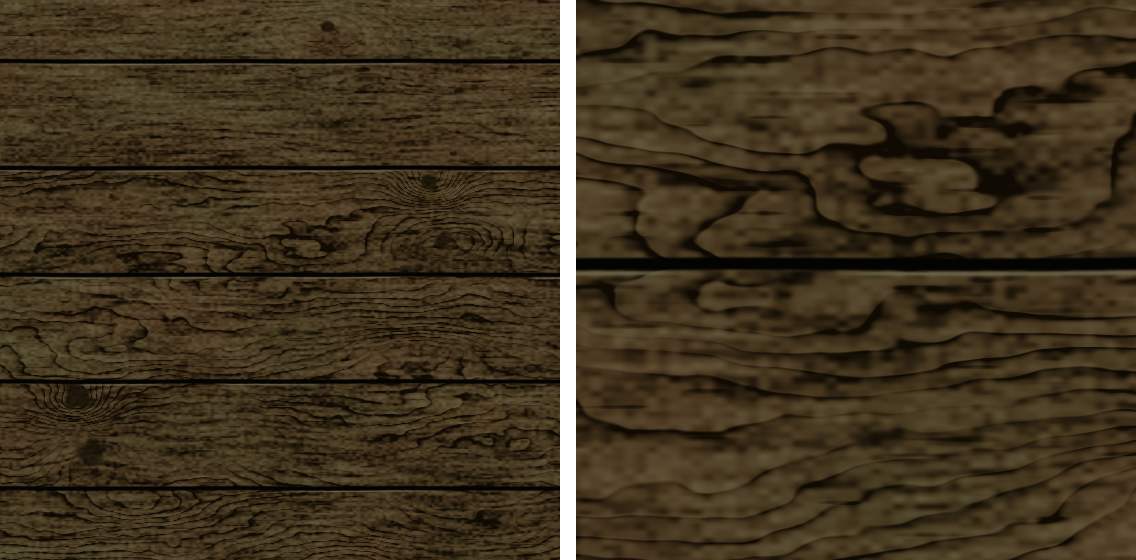
Left, the full canvas; right, a detail of the centre.
This texture is drawn by a Shadertoy shader. Its source:

```glsl
// Dark weathered timber: six horizontal planks with grain, knots, nail holes and black seams.

const float PITCH       = 0.1907;  // plank height
const float FIRST_SEAM  = 0.128;   // height of the lowest seam
const float SEAM_HALF   = 0.0036;  // half width of a seam
const float RING_RATE   = 46.0;    // growth lines per unit height
const float LINE_DEPTH  = 0.62;    // darkness of growth lines
const float KNOT_SIZE   = 0.029;   // radius of the largest knot
const float NAIL_X      = 0.755;   // column of nail holes
const vec2  NAIL_RADIUS = vec2(0.010, 0.0065);
const vec3  PITCH_BLACK = vec3(0.012, 0.010, 0.004);
const vec3  DARK_WOOD   = vec3(0.06, 0.04, 0.01);
const vec3  MID_WOOD    = vec3(0.27, 0.21, 0.12);
const vec3  PALE_WOOD   = vec3(0.37, 0.33, 0.23);
const vec3  WORN_EDGE   = vec3(0.44, 0.42, 0.32);
const float TAU         = 6.2831853;

float hash(vec2 p) {
    vec3 q = fract(p.xyx * vec3(0.1031, 0.1030, 0.0973));
    q += dot(q, q.yzx + 33.33);
    return fract((q.x + q.y) * q.z);
}

float noise(vec2 p) {
    vec2 i = floor(p), f = fract(p);
    f = f * f * (3.0 - 2.0 * f);
    return mix(mix(hash(i), hash(i + vec2(1, 0)), f.x),
               mix(hash(i + vec2(0, 1)), hash(i + vec2(1, 1)), f.x), f.y);
}

float fbm(vec2 p) {
    float sum = 0.0, amp = 0.55;
    for (int i = 0; i < 3; i++) {
        sum += amp * noise(p);
        p = p * 2.1 + 17.3;
        amp *= 0.5;
    }
    return sum;
}

// Knot column drifts from side to side over the planks.
float knotColumn(float row) {
    return 0.5 + 0.37 * cos(TAU * (row - 3.7) / 5.8);
}

// Returns growth field (x) and dark knot cover (y) at a point within a plank.
vec2 growth(vec2 p, float row) {
    vec2 seed = vec2(row * 19.7, row * 7.3);
    float field = p.y * RING_RATE
        + 5.0 * (noise(vec2(p.x * 3.5, p.y * 9.0) + seed) - 0.5)
        + 2.2 * (noise(vec2(p.x * 9.0, p.y * 26.0) + seed) - 0.5)
        + 0.5 * (noise(vec2(p.x * 45.0, p.y * 90.0) + seed) - 0.5);
    float cover = 0.0;
    bool knotty = mod(row, 2.0) > 0.5;
    float size = KNOT_SIZE * inversesqrt(max(row, 1.0));
    for (int k = 0; k < 2; k++) {
        float side = float(k);
        vec2 centre = vec2(knotColumn(row) + 0.025 * side, PITCH * mix(0.86, 0.33, side));
        if (!knotty) centre.x += 0.34 * side;
        vec2 d = p - centre;
        d.x += 0.012 * (noise(p * 30.0 + seed) - 0.5);
        vec2 reach = knotty ? vec2(0.055 + 0.014 * row * side, 0.048) : vec2(0.12, 0.035);
        field += (knotty ? 6.5 : 3.2) * exp(-dot(d / reach, d / reach)) * (0.5 - side) * 2.0;
        float r = length(d / vec2(size, size * 0.92)) + 0.6 * (noise(p * 75.0 + seed) - 0.5);
        if (knotty) cover = max(cover, 1.0 - smoothstep(0.55, 1.2, r));
    }
    return vec2(field, cover);
}

// Two ragged holes per plank, each with a short stain along the grain.
float nailHoles(vec2 p, float row) {
    float cover = 0.0;
    for (int k = 0; k < 2; k++) {
        float jitter = hash(vec2(row, float(k) + 4.0)) - 0.5;
        vec2 centre = vec2(NAIL_X + 0.06 * step(3.5, row) + 0.012 * jitter,
                           PITCH * (0.15 + 0.56 * float(k) + 0.05 * jitter));
        vec2 d = (p - centre) / NAIL_RADIUS;
        float ragged = 0.9 * (noise(p * 160.0 + row) - 0.5);
        cover = max(cover, 1.0 - smoothstep(0.4, 1.15, length(d) + ragged));
        cover = max(cover, 0.4 * exp(-dot(d * vec2(0.3, 0.9), d * vec2(0.3, 0.9))));
    }
    return cover;
}

void mainImage(out vec4 fragColor, in vec2 fragCoord) {
    vec2 uv = fragCoord / iResolution.xy;
    float height = uv.y - FIRST_SEAM + 0.002 * (noise(vec2(uv.x * 7.0, 3.0)) - 0.5);
    float row = floor(height / PITCH) + 1.0;
    vec2 p = vec2(uv.x, height - (row - 1.0) * PITCH);
    vec2 seed = vec2(row * 31.1, row * 11.9);

    // Growth lines: slow darkening, then a sharp edge; faded where too dense.
    vec2 wood = growth(p, row);
    float phase = fract(wood.x);
    float line = pow(phase, 5.0) * (1.0 - smoothstep(0.88, 1.0, phase));
    line *= 1.0 - smoothstep(0.35, 1.0, fwidth(wood.x));
    float patchy = smoothstep(0.2, 0.65, noise(p * vec2(5.0, 22.0) + seed));
    line *= mix(1.0, 0.4, smoothstep(3.0, 4.0, row)) * mix(0.45, 1.7, patchy);

    // Fibres, fine speckle and broad stains set the tone.
    float fibre = noise(vec2(p.x * 16.0, p.y * 165.0 + wood.x * 0.7) + seed);
    float speckle = noise(p * vec2(150.0, 240.0) + seed);
    float stain = fbm(p * vec2(5.0, 13.0) + seed);
    float crack = smoothstep(0.76, 0.95, noise(p * vec2(24.0, 210.0) + seed + 50.0));
    float tone = 0.57 + 0.48 * (fibre - 0.5) + 0.46 * (speckle - 0.5) + 0.55 * (stain - 0.48)
        + 0.07 * (hash(seed) - 0.5) - LINE_DEPTH * line - 0.28 * crack;
    tone = mix(tone, 0.04 + 0.14 * speckle, max(wood.y, nailHoles(p, row)) * 0.93);

    // Planks darken toward their edges.
    float seamDist = min(p.y, PITCH - p.y);
    tone = clamp(tone - 0.16 * exp(-seamDist / 0.007), 0.0, 1.0);
    vec3 color = mix(DARK_WOOD, MID_WOOD, min(tone * 2.0, 1.0));
    color = mix(color, PALE_WOOD, max(tone * 2.0 - 1.0, 0.0));
    color *= mix(vec3(1.04, 0.97, 0.94), vec3(0.97, 1.03, 0.98), noise(p * vec2(6.0, 15.0) - seed));

    // Broken pale wear along each upper edge, then the black seam.
    float rim = exp(-pow((PITCH - p.y - SEAM_HALF - 0.002) / 0.0015, 2.0));
    color = mix(color, WORN_EDGE, 0.75 * rim * smoothstep(0.35, 0.75, noise(vec2(uv.x * 9.0, row * 5.0))));
    float soft = max(0.0012, 1.0 / iResolution.y);
    color = mix(PITCH_BLACK, color, smoothstep(SEAM_HALF - soft, SEAM_HALF + soft, seamDist));
    fragColor = vec4(color, 1.0);
}
```
